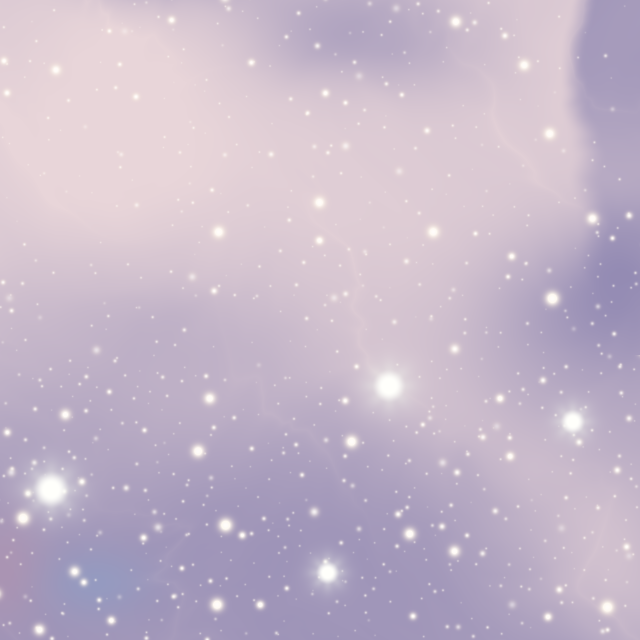
A Shadertoy shader for this background:

```glsl
// Pale pink and violet nebula haze with soft white stars of many sizes.

float hash(vec2 p) {
    vec3 q = fract(p.xyx * vec3(0.1031, 0.103, 0.0973));
    q += dot(q, q.yzx + 33.33);
    return fract((q.x + q.y) * q.z);
}

// Soft elliptical patch, 1 at its centre
float patchAt(vec2 p, vec2 centre, vec2 radius) {
    vec2 d = (p - centre) / radius;
    return exp(-dot(d, d));
}

// Warped, rotated sine layers, roughly -1..1
float layeredSines(vec2 p) {
    float sum = 0.0, amp = 0.5;
    for (int i = 0; i < 6; i++) {
        p += 0.45 * sin(p.yx * 1.3 + vec2(1.7, 4.1) * float(i));
        sum += amp * sin(p.x) * cos(p.y * 0.8 + 0.6);
        p = mat2(1.3, 1.05, -1.05, 1.3) * p + 2.3;
        amp *= 0.58;
    }
    return sum;
}

// Haze thickness: 0 is deep violet, 1 is pale pink
float haze(vec2 p) {
    float n = layeredSines(p * 7.0);
    vec2 q = p + 0.045 * vec2(n, layeredSines(p.yx * 6.0 + 5.0));
    float h = mix(0.2, 0.88, smoothstep(0.08, 0.7, q.y));

    // Bright clouds and the diagonal band
    h += 0.13 * patchAt(q, vec2(0.2, 0.8), vec2(0.25, 0.17));
    h += 0.32 * patchAt(q, vec2(0.95, 0.14), vec2(0.22, 0.16));
    float band = q.x + q.y - 1.08;
    h += 0.2 * exp(-band * band / 0.02) * smoothstep(0.6, 0.3, q.y);

    // Violet gaps
    h -= 0.5 * patchAt(q, vec2(0.55, 0.95), vec2(0.17, 0.09));
    h -= 0.5 * patchAt(q, vec2(0.27, 1.02), vec2(0.13, 0.05));
    h -= 0.65 * patchAt(q, vec2(0.97, 0.53), vec2(0.16, 0.13));
    h -= 0.14 * patchAt(q, vec2(0.27, 0.5), vec2(0.2, 0.07));
    h -= mix(0.35, 0.65, smoothstep(0.7, 0.95, q.y))
       * smoothstep(0.885, 0.945, q.x) * smoothstep(0.5, 0.68, q.y);

    // Fine diagonal filaments
    float ridge = 1.0 - abs(sin(9.0 * (q.x + 0.8 * q.y) + 1.6 * n));
    float fade = 0.5 + 0.5 * sin(8.0 * q.x - 6.0 * q.y);
    return h + 0.07 * n + 0.07 * pow(ridge, 7.0) * fade;
}

// Scattered stars in one jittered grid: colour tint and coverage
vec4 starLayer(vec2 p, float cells, float seed) {
    vec2 g = mat2(0.92, 0.39, -0.39, 0.92) * p * cells + seed * 7.3;
    vec2 id = floor(g) + 31.0 * seed;
    vec2 spot = 0.22 + 0.56 * vec2(hash(id + 3.7), hash(id + 61.2));
    float chance = mix(0.52, 0.27, smoothstep(0.3, 0.65, p.y));
    float lit = step(hash(id + 17.9), chance);
    float rank = hash(id + 91.4);
    float size = mix(0.038, 0.066, rank * rank);
    vec2 d = (fract(g) - spot) / size;
    float glow = exp(-0.5 * dot(d, d));
    float power = mix(0.35, 1.5, rank) * mix(1.0, 0.5, seed / 3.0);
    vec3 tint = mix(vec3(0.98, 0.93, 0.86), vec3(1.0, 0.99, 0.98), glow);
    return vec4(tint, lit * min(power * glow, 1.0));
}

void mainImage(out vec4 fragColor, in vec2 fragCoord) {
    vec2 p = fragCoord / iResolution.y;

    // Nebula colour
    float h = clamp(haze(p), 0.02, 1.0);
    vec3 col = mix(vec3(0.55, 0.52, 0.69), vec3(0.91, 0.835, 0.85), h);
    col += vec3(-0.04, 0.02, 0.03) * patchAt(p, vec2(0.15, 0.09), vec2(0.08, 0.05));
    col += vec3(0.05, 0.0, -0.02) * patchAt(p, vec2(0.01, 0.11), vec2(0.06, 0.09));

    // Tiny to medium stars
    for (int i = 3; i >= 0; i--) {
        vec4 star = starLayer(p, 9.0 * pow(1.6, float(i)), float(i));
        col = mix(col, star.rgb, star.a);
    }

    // Large stars: position and core radius
    vec3 giants[4] = vec3[4](
        vec3(0.08, 0.235, 0.027), vec3(0.608, 0.397, 0.024),
        vec3(0.895, 0.341, 0.018), vec3(0.512, 0.105, 0.017));
    for (int i = 0; i < 4; i++) {
        vec2 d = (p - giants[i].xy) / giants[i].z;
        float r = length(d);
        float rays = 1.0 + 0.18 * cos(8.0 * atan(d.y, d.x + 1e-5)) * smoothstep(0.5, 1.5, r);
        float halo = 0.6 * exp(-0.45 * r * r) * rays + 0.1 * exp(-0.9 * r);
        col = mix(col, vec3(0.95, 0.96, 0.93), halo);
        col = mix(col, vec3(1.0, 1.0, 0.985), smoothstep(1.15, 0.4, r));
    }

    fragColor = vec4(clamp(col, 0.0, 1.0), 1.0);
}
```
